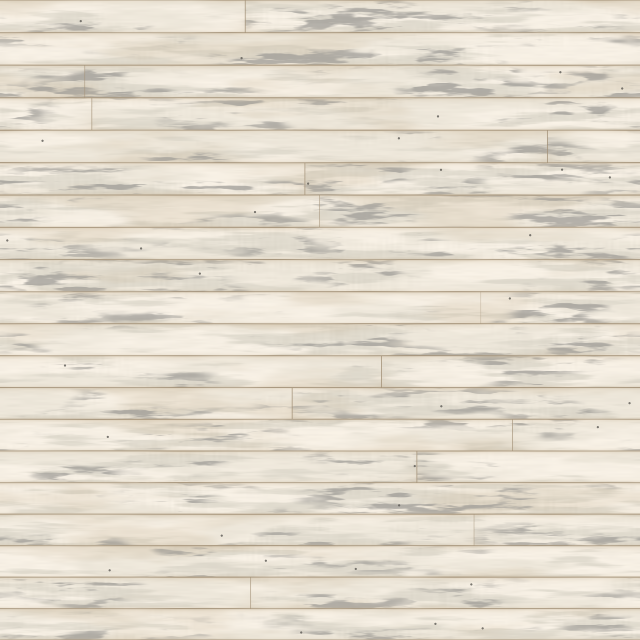
A Shadertoy shader for this texture:

```glsl
// Whitewashed horizontal clapboards with worn grey streaks, butt joints and nail heads.
#define BOARDS 20.0
#define SAG 0.0058
#define LINE_WIDTH 0.0018
#define JOINT_WIDTH 0.0014
#define JOINT_CHANCE 0.6
#define NAIL_RADIUS 0.0017
#define NAIL_CELLS 11.0
#define NAIL_CHANCE 0.12
#define WEAR 0.75

const vec3 CREAM = vec3(0.967, 0.940, 0.895);
const vec3 CHALK = vec3(0.930, 0.905, 0.855);
const vec3 DULL  = vec3(0.865, 0.845, 0.795);
const vec3 GREY  = vec3(0.620, 0.610, 0.590);
const vec3 TAN   = vec3(0.800, 0.735, 0.630);
const vec3 SEAM  = vec3(0.640, 0.570, 0.470);
const vec3 NAIL  = vec3(0.360, 0.350, 0.330);

float hash(vec2 p) {
    vec3 q = fract(p.xyx * 0.1031);
    q += dot(q, q.yzx + 33.33);
    return fract((q.x + q.y) * q.z);
}

// Value noise that wraps horizontally after the given period.
float noise(vec2 p, float period) {
    vec2 i = floor(p), f = fract(p);
    f = f * f * (3.0 - 2.0 * f);
    float x0 = mod(i.x, period), x1 = mod(i.x + 1.0, period);
    return mix(mix(hash(vec2(x0, i.y)), hash(vec2(x1, i.y)), f.x),
               mix(hash(vec2(x0, i.y + 1.0)), hash(vec2(x1, i.y + 1.0)), f.x), f.y);
}

float fbm(vec2 p, vec2 freq, float seed) {
    float sum = 0.0, amp = 0.5;
    for (int i = 0; i < 4; i++) {
        sum += amp * noise(p * freq + vec2(0.0, seed), freq.x);
        freq *= 2.0;
        amp *= 0.5;
        seed += 17.3;
    }
    return sum / 0.9375;
}

// Antialiased coverage of a shape at signed distance d.
float cover(float d, float px) {
    return 1.0 - smoothstep(-0.6 * px, 0.6 * px, d);
}

void mainImage(out vec4 fragColor, in vec2 fragCoord) {
    vec2 uv = fragCoord / iResolution.xy;
    float px = 1.0 / iResolution.y;

    // Board rows, counted from the top and slightly uneven in height.
    float down = 1.0 - uv.y;
    float y = (down - SAG * sin(3.14159 * down)) * BOARDS;
    float row = floor(y);
    vec2 p = vec2(uv.x, y - row);
    float below = p.y / BOARDS, above = (1.0 - p.y) / BOARDS;
    float seed = row * 31.7 + 5.0;

    // Butt joint: the tone steps at the joint and fades along the board.
    float hasJoint = step(hash(vec2(row, 71.0)), JOINT_CHANCE);
    float jointX = mix(0.06, 0.88, hash(vec2(row, 43.0)));
    float jointStrength = hasJoint * mix(0.3, 0.9, hash(vec2(row, 12.0)));
    float side = uv.x - jointX;
    float toneStep = jointStrength * step(0.0, side) * exp(-abs(side) * 9.0);

    // Paint layers: broad blotches, dull streaks, fine grain and saw marks.
    float blotch = fbm(p, vec2(5.0, 1.5), seed);
    float streak = fbm(p, vec2(9.0, 5.0), seed + 200.0);
    float wear = fbm(p, vec2(7.0, 1.6), seed + 400.0);
    float grain = noise(vec2(p.x * 45.0, p.y * 18.0 + seed), 45.0) - 0.5;
    float saw = noise(vec2(p.x * 230.0, p.y * 2.0 + seed), 230.0) - 0.5;
    float rowTone = hash(vec2(row, 5.0)) - 0.5;

    vec3 color = mix(CHALK, CREAM, smoothstep(0.36, 0.58, blotch + 0.08 * rowTone));
    float dull = 0.6 * streak + 0.4 * wear + 0.06 * p.y + 0.10 * toneStep;
    color = mix(color, DULL, 0.85 * smoothstep(0.51, 0.66, dull));
    color = mix(color, TAN, 0.28 * smoothstep(0.56, 0.76, fbm(p, vec2(4.0, 1.0), seed + 600.0)));
    color += 0.022 * grain + 0.018 * saw * smoothstep(0.4, 0.6, wear);

    // Flaked paint in thin grey streaks, denser toward the lower edge.
    float flakes = fbm(p, vec2(16.0, 6.0), seed + 800.0);
    float chips = smoothstep(0.53, 0.70, flakes + 0.05 * (p.y - 0.5))
                * smoothstep(0.46, 0.68, wear + 0.10 * toneStep + 0.05 * p.y);
    color = mix(color, GREY, WEAR * chips);

    // Soft tan shading around the overlap, then the thin dark seam.
    float stain = noise(vec2(p.x * 14.0, seed), 14.0);
    color = mix(color, TAN, mix(0.35, 0.75, stain) * exp(-below / 0.0038));
    color = mix(color, TAN, mix(0.20, 0.50, streak) * exp(-above / 0.0028));
    float seam = cover(min(below, above) - 0.5 * LINE_WIDTH, px);
    color = mix(color, SEAM, seam * mix(0.55, 0.95, stain));

    // Joint line with a faint warm stain beside it.
    float warm = jointStrength * exp(-abs(side) / 0.018) * smoothstep(0.2, 1.0, p.y);
    color = mix(color, TAN, 0.3 * warm);
    color = mix(color, SEAM, jointStrength * cover(abs(side) - 0.5 * JOINT_WIDTH, px));

    // Sparse nail heads, at most one in each cell along a board.
    float cell = floor(uv.x * NAIL_CELLS);
    vec2 id = vec2(cell, row + 90.0);
    vec2 nail = vec2((cell + mix(0.1, 0.9, hash(id + 7.0))) / NAIL_CELLS,
                     mix(0.2, 0.8, hash(id + 19.0)));
    float nailDist = length((p - nail) * vec2(1.0, 1.0 / BOARDS));
    float nailMask = step(hash(id), NAIL_CHANCE) * cover(nailDist - NAIL_RADIUS, px);
    color = mix(color, NAIL, 0.8 * nailMask);

    fragColor = vec4(clamp(color, 0.0, 1.0), 1.0);
}
```
